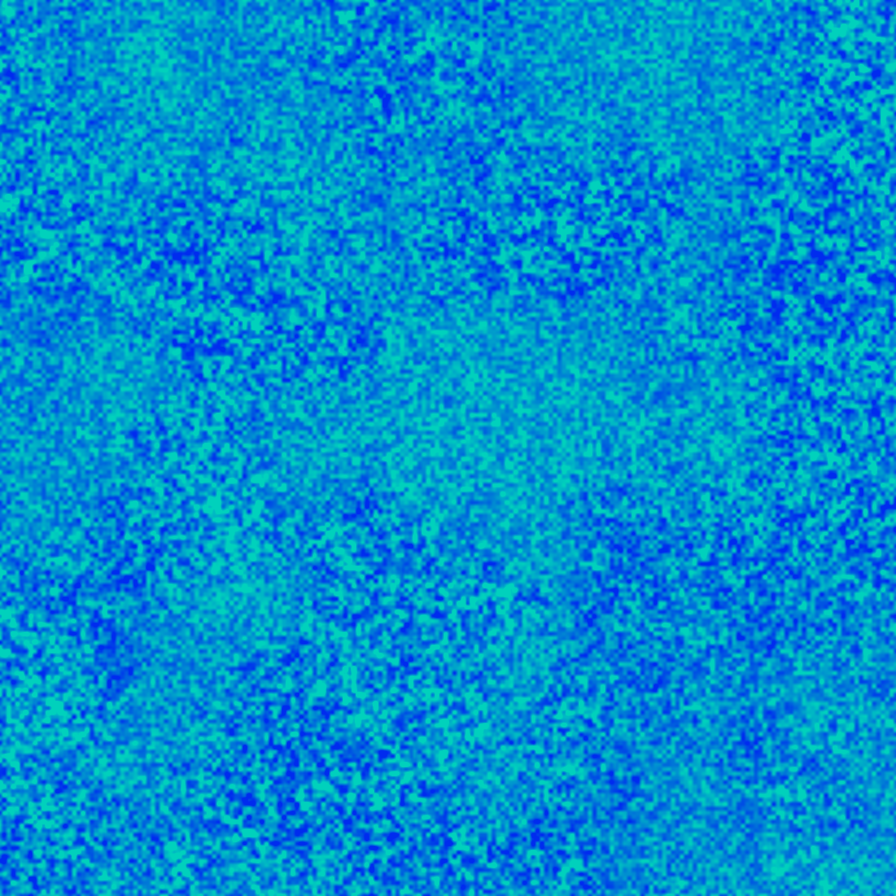
This texture is drawn by a three.js fragment shader. Its source:

```glsl
// Fine blue-to-cyan grain over soft cloudy drifts.
// Layers of value noise are summed into one tone; a broad mask makes some
// patches coarse, dark and contrasty, and the tone is mapped to a colour ramp.

varying vec2 vUv;

const float MEAN_TONE = 0.565;
const float MIN_TONE = 0.17;
const float MAX_TONE = 0.82;
const float GRAIN_CELLS = 205.0;
const float CLUMP_CELLS = 108.0;
const float CLOUD_CELLS = 5.5;
const float PATCH_CELLS = 4.5;

float hash(vec2 cell) {
  vec3 p = fract(vec3(cell.xyx) * 0.1031);
  p += dot(p, p.yzx + 33.33);
  return fract((p.x + p.y) * p.z);
}

// Smooth value noise, centred on zero.
float noise(vec2 p) {
  vec2 cell = floor(p);
  vec2 f = fract(p);
  vec2 blend = f * f * (3.0 - 2.0 * f);
  float low = mix(hash(cell), hash(cell + vec2(1.0, 0.0)), blend.x);
  float high = mix(hash(cell + vec2(0.0, 1.0)), hash(cell + vec2(1.0)), blend.x);
  return mix(low, high, blend.y) - 0.5;
}

vec2 rotate(vec2 p, float angle) {
  float c = cos(angle);
  float s = sin(angle);
  return vec2(c * p.x - s * p.y, s * p.x + c * p.y);
}

// Octaves turned against each other to hide the lattice.
float clouds(vec2 p, float gain) {
  float sum = 0.0;
  float amplitude = 1.0;
  for (int i = 0; i < 4; i++) {
    sum += amplitude * noise(p);
    p = rotate(p, 0.65) * 2.15 + 17.3;
    amplitude *= gain;
  }
  return sum;
}

// Share of coarse clumps at a point, 0 to 1.
float coarsePatches(vec2 uv, float cells) {
  float field = clouds(rotate(uv, 0.4) * cells + 41.7, 0.55);
  return smoothstep(-0.35, 0.4, field);
}

// Deep blue at low tones, blue-green at high ones.
vec3 oceanRamp(float tone) {
  return vec3(0.0, tone, 0.99 - 0.31 * tone);
}

void main() {
  float coarse = coarsePatches(vUv, PATCH_CELLS);

  // Broad drifts, darker where the grain is coarse.
  float tone = MEAN_TONE + 0.105 * clouds(vUv * CLOUD_CELLS + 9.1, 0.75);
  tone -= 0.07 * (coarse - 0.5);

  // Irregular clumps inside the patches.
  vec2 clumpUv = rotate(vUv, 0.3) * CLUMP_CELLS + 63.0;
  tone += mix(0.08, 0.55, coarse) * noise(clumpUv);

  // Fine grain everywhere.
  tone += mix(0.5, 0.72, coarse) * noise(vUv * GRAIN_CELLS + 5.0);

  gl_FragColor = vec4(oceanRamp(clamp(tone, MIN_TONE, MAX_TONE)), 1.0);
}
```
